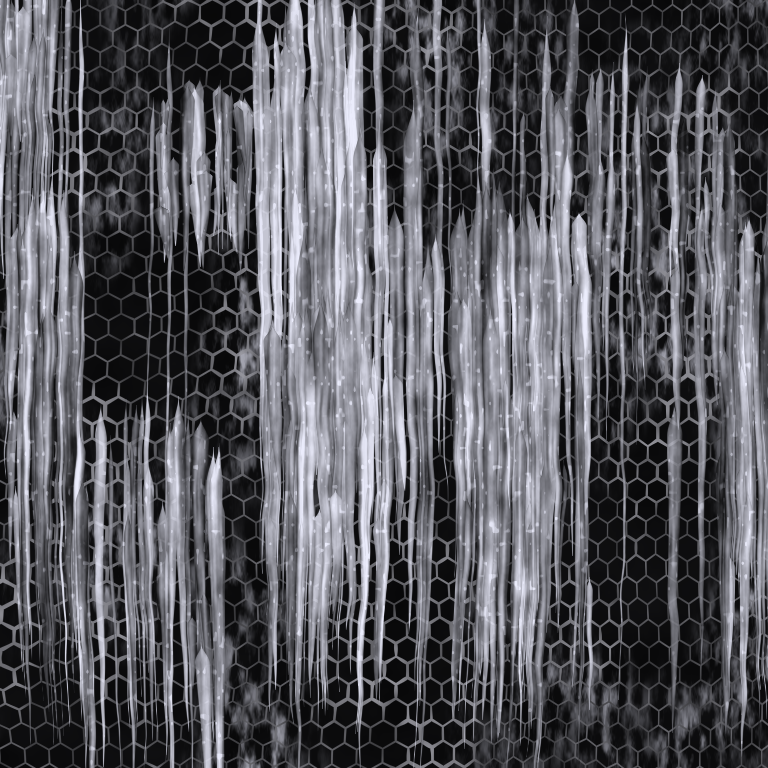
Give the GLSL for this texture, as a Shadertoy shader.

```glsl
// Frozen curtains of icicles hanging over a dark rock face behind hexagonal wire mesh.
// Rock and frost are value noise, the mesh is a hexagonal repeat, and each curtain
// scatters tapered, streaked icicles that are blended from back to front.

#define ICICLES 38
#define ICICLE_WIDTH 0.0125
#define ICE_OPACITY 0.82
#define ICE_TONE 0.53
#define STREAK_CONTRAST 0.75
#define MESH_SCALE 29.0
#define MESH_WIRE 0.0010
#define FROST_AMOUNT 0.62
#define ROCK_COLOR vec3(0.045, 0.045, 0.050)
#define WIRE_COLOR vec3(0.40, 0.40, 0.42)
#define ICE_COLOR vec3(0.965, 0.970, 1.035)

const int CURTAINS = 12;

// Each curtain: centre x, half width, top y, bottom y
const vec4 curtains[CURTAINS] = vec4[CURTAINS](
    vec4(0.50, 0.52, 1.10, 0.00), vec4(0.03, 0.06, 1.12, 0.62),
    vec4(0.27, 0.06, 0.90, 0.64), vec4(0.19, 0.10, 0.50, -0.10),
    vec4(0.07, 0.05, 0.78, 0.02), vec4(0.72, 0.05, 0.76, -0.06),
    vec4(0.82, 0.14, 0.93, 0.42), vec4(0.98, 0.04, 0.72, 0.00),
    vec4(0.63, 0.04, 0.80, 0.02), vec4(0.42, 0.06, 1.06, 0.22),
    vec4(0.48, 0.10, 0.88, -0.04), vec4(0.43, 0.09, 0.64, 0.04));

vec3 hash3(vec2 p) {
    vec3 q = fract(p.xyx * vec3(0.1031, 0.1030, 0.0973));
    q += dot(q, q.yxz + 33.33);
    return fract((q.xxy + q.yzz) * q.zyx);
}

float noise(vec2 p) {
    vec2 cell = floor(p), f = fract(p);
    f = f * f * (3.0 - 2.0 * f);
    float low = mix(hash3(cell).x, hash3(cell + vec2(1, 0)).x, f.x);
    float high = mix(hash3(cell + vec2(0, 1)).x, hash3(cell + vec2(1, 1)).x, f.x);
    return mix(low, high, f.y);
}

float fbm(vec2 p) {
    float sum = 0.0, amplitude = 0.5;
    for (int i = 0; i < 4; i++) {
        sum += amplitude * noise(p);
        p = p * 2.03 + 17.1;
        amplitude *= 0.5;
    }
    return sum / 0.9375;
}

// Distance to the nearest edge of a hexagonal tiling, in cell units
float hexEdge(vec2 p) {
    vec2 size = vec2(1.0, 1.7320508);
    vec2 a = mod(p, size) - 0.5 * size;
    vec2 b = mod(p - 0.5 * size, size) - 0.5 * size;
    vec2 q = abs(dot(a, a) < dot(b, b) ? a : b);
    return 0.5 - max(q.x, dot(q, 0.5 * size));
}

vec3 rockAndMesh(vec2 p, float pixel) {
    float rough = fbm(p * 14.0);
    vec3 color = ROCK_COLOR * (0.5 + rough);

    // Ragged frost behind the icicles
    float patches = smoothstep(0.42, 0.72, fbm(p * vec2(6.0, 3.5) + 4.0));
    float crystals = fbm(p * vec2(95.0, 32.0));
    color += ICE_COLOR * FROST_AMOUNT * patches * smoothstep(0.36, 0.85, crystals);

    // Wire mesh, finer to the right and thickened by ice in places
    vec2 bent = p + 0.018 * vec2(noise(p * 7.0), noise(p * 7.0 + 9.0));
    bent.x += 0.18 * p.x * p.x;
    float edge = hexEdge(bent * MESH_SCALE * vec2(1.0, 1.12)) / MESH_SCALE;
    float icy = smoothstep(0.50, 0.72, fbm(p * vec2(9.0, 5.0) + 21.0));
    float wireWidth = MESH_WIRE + 0.0022 * icy * noise(p * 70.0);
    float wire = 1.0 - smoothstep(wireWidth - 0.5 * pixel, wireWidth + pixel, edge);
    vec3 wireColor = WIRE_COLOR * (0.55 + 0.6 * noise(p * 45.0) + 0.5 * icy);
    return mix(color, wireColor, 0.85 * wire);
}

void mainImage(out vec4 fragColor, in vec2 fragCoord) {
    vec2 p = fragCoord / iResolution.y;
    float pixel = 1.0 / iResolution.y;
    vec3 color = rockAndMesh(p, pixel);

    // Gentle sideways wander of the hanging ice
    vec2 hang = p;
    hang.x += 0.014 * (noise(p * vec2(4.0, 3.0)) - 0.5);
    hang.x += 0.005 * (noise(p * vec2(26.0, 22.0)) - 0.5);

    // Surface detail shared by all icicles
    float streak = 0.6 * noise(hang * vec2(150.0, 5.0)) + 0.4 * noise(hang * vec2(290.0, 17.0));
    float lumps = fbm(p * vec2(70.0, 38.0));
    float glint = smoothstep(0.77, 0.95, noise(p * vec2(210.0, 120.0)));
    float glow = 0.15 * exp(-pow((p.x - 0.45) / 0.12, 2.0));
    float surface = STREAK_CONTRAST * (streak - 0.5) + 0.35 * (lumps - 0.5) + 0.22 * glint + glow;

    for (int c = 0; c < CURTAINS; c++) {
        vec4 curtain = curtains[c];
        float reach = curtain.y + 2.0 * ICICLE_WIDTH;
        if (abs(hang.x - curtain.x) > reach || hang.y > curtain.z || hang.y < curtain.w) continue;
        for (int i = 0; i < ICICLES; i++) {
            vec3 place = hash3(vec2(float(i) + 3.7, float(c) * 7.3 + 1.9));
            vec3 look = hash3(vec2(float(c) * 5.1 + 40.3, float(i) + 11.2));
            float side = 2.0 * place.x - 1.0;
            float drop = 0.12 * side * side + 0.55 * place.y * place.y;
            float top = mix(curtain.z, curtain.w, drop);
            float len = (top - curtain.w) * mix(0.3, 1.0, place.z);
            float along = (top - hang.y) / len;
            if (along < 0.0 || along > 1.0) continue;

            // Tapered body with a rounded top and a fine tip
            float taper = smoothstep(0.0, 0.10, along) * pow(1.0 - along, 0.65);
            float halfWidth = ICICLE_WIDTH * mix(0.25, 1.0, look.x * look.x) * taper;
            float centre = curtain.x + side * curtain.y + 0.02 * (look.z - 0.5) * along;
            float across = (hang.x - centre) / max(halfWidth, 0.0005);
            float gap = abs(hang.x - centre) - halfWidth;
            float cover = 1.0 - smoothstep(-0.7 * pixel, 0.7 * pixel, gap);
            float roundness = 0.10 - 0.24 * min(across * across, 1.0);
            float tone = ICE_TONE + 0.42 * (look.y - 0.5) + roundness + surface;
            color = mix(color, ICE_COLOR * clamp(tone, 0.07, 0.96), cover * ICE_OPACITY);
        }
    }
    fragColor = vec4(clamp(color, 0.0, 1.0), 1.0);
}
```
